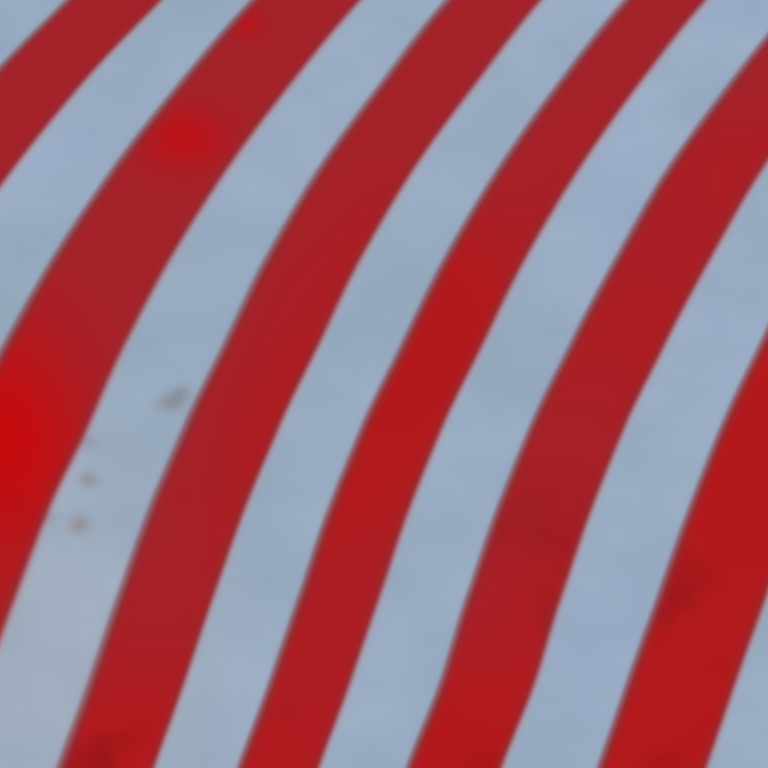
A three.js fragment shader for this pattern:

```glsl
// Weathered red and pale blue cloth stripes that sweep up and lean to the right.
// One bending curve straightens the stripes; a loop then measures the distance to
// each uneven band, and value noise adds fading, smudges and stains.

varying vec2 vUv;

const float PERIOD = 0.238;
const float QUARTER = 1.5708;
const float SOFTNESS = 0.0064;

float hash(vec2 p) {
  return fract(sin(dot(p, vec2(127.1, 311.7))) * 43758.5453);
}

float noise(vec2 p) {
  vec2 i = floor(p);
  vec2 f = fract(p);
  f = f * f * (3.0 - 2.0 * f);
  float low = mix(hash(i), hash(i + vec2(1.0, 0.0)), f.x);
  float high = mix(hash(i + vec2(0.0, 1.0)), hash(i + vec2(1.0, 1.0)), f.x);
  return mix(low, high, f.y);
}

float fbm(vec2 p) {
  float sum = 0.0;
  float gain = 0.57;
  for (int k = 0; k < 3; k++) {
    sum += gain * noise(p);
    p = p * 2.03 + 7.3;
    gain *= 0.5;
  }
  return sum;
}

// Soft round spot, 1 at its centre
float blot(vec2 p, vec2 centre, vec2 radius) {
  vec2 q = (p - centre) / radius;
  return exp(-dot(q, q));
}

// Soft line along a signed distance
float ridge(float d, float centre, float width) {
  float q = (d - centre) / width;
  return exp(-q * q);
}

// Horizontal position of the reference edge at height y
float bend(float y) {
  return 0.0846 + 0.236 * y + 0.268 * y * y + 0.221 * y * (y - 0.5) * (y - 1.0);
}

float bendSlope(float y) {
  return 0.236 + 0.536 * y + 0.221 * (3.0 * y * y - 3.0 * y + 0.5);
}

// x: signed distance, positive inside red; y: -1 near a left edge, +1 near a right edge
vec2 stripes(vec2 p) {
  float u = p.x - bend(p.y);
  u /= u < 0.0 ? 1.25 - 0.25 * p.y : 1.0;
  vec2 nearest = vec2(-1.0, 0.0);
  for (int k = -3; k <= 4; k++) {
    float i = float(k);
    float left = PERIOD * i - 0.0143 + 0.013 * cos(QUARTER * i - 0.4);
    float width = 0.122 - 0.018 * sin(QUARTER * i);
    float wobble = 0.007 * (noise(vec2(i * 5.0, p.y * 9.0)) - 0.5);
    float fromLeft = u - left - wobble;
    float fromRight = width - fromLeft;
    float d = min(fromLeft, fromRight);
    if (d > nearest.x) nearest = vec2(d, fromLeft < fromRight ? -1.0 : 1.0);
  }
  float slope = bendSlope(p.y);
  nearest.x *= inversesqrt(1.0 + slope * slope);
  return nearest;
}

vec3 redCloth(vec2 p) {
  float fade = 0.4 * noise(p * 5.0 + 3.0) + 0.5 * (1.0 - p.y);
  fade += 0.35 * blot(p, vec2(0.54, 0.54), vec2(0.09, 0.16));
  fade += 0.25 * blot(p, vec2(0.98, 0.42), vec2(0.12, 0.2));
  vec3 c = mix(vec3(0.645, 0.13, 0.16), vec3(0.70, 0.095, 0.105), smoothstep(0.3, 0.75, fade));
  float glow = blot(p, vec2(0.0, 0.43), vec2(0.10, 0.13));
  glow += 0.7 * blot(p, vec2(0.24, 0.82), vec2(0.05, 0.035));
  glow += 0.6 * blot(p, vec2(0.32, 0.97), vec2(0.02, 0.015));
  c = mix(c, vec3(0.80, 0.03, 0.04), 0.85 * glow);
  float smudge = smoothstep(0.5, 0.85, fbm(p * 8.0 + 21.0)) * (1.0 - smoothstep(0.15, 0.45, p.y));
  return c * (1.0 - 0.16 * smudge);
}

vec3 paleCloth(vec2 p) {
  vec3 c = mix(vec3(0.58, 0.66, 0.74), vec3(0.61, 0.68, 0.78), noise(p * 5.0 + 11.0));
  c = mix(c, vec3(0.65, 0.69, 0.75), 0.7 * blot(p, vec2(0.05, 0.15), vec2(0.25, 0.3)));
  return c + 0.04 * (fbm(p * vec2(12.0, 16.0)) - 0.5);
}

// Small brown and grey marks, mostly on the lower left
vec3 stain(vec3 c, vec2 p) {
  for (int k = 0; k < 7; k++) {
    vec2 seed = vec2(float(k), 4.0);
    vec2 centre = mix(vec2(0.03, 0.28), vec2(0.28, 0.52), vec2(hash(seed), hash(seed + 9.0)));
    vec2 radius = mix(vec2(0.008), vec2(0.018, 0.013), hash(seed + 17.0));
    vec3 dirt = mix(vec3(0.42, 0.41, 0.43), vec3(0.56, 0.45, 0.40), hash(seed + 23.0));
    vec2 rough = 0.008 * vec2(noise(p * 40.0), noise(p * 40.0 + 5.0));
    c = mix(c, dirt, 0.4 * blot(p + rough, centre, radius));
  }
  return c;
}

void main() {
  vec2 p = vUv;
  vec2 band = stripes(p);
  float red = smoothstep(-SOFTNESS, SOFTNESS, band.x);

  // Red dulls beside its edges; left edges carry a faint seam, right edges a pale rim
  vec3 cloth = mix(redCloth(p), vec3(0.58, 0.17, 0.20), 0.7 * ridge(band.x, 0.004, 0.006));
  vec3 color = mix(stain(paleCloth(p), p), cloth, red);
  float seam = ridge(band.x, 0.0, 0.005) * step(band.y, 0.0);
  float rim = ridge(band.x, -0.004, 0.004) * step(0.0, band.y);
  color = mix(color, vec3(0.48, 0.28, 0.30), 0.35 * seam);
  color = mix(color, vec3(0.68, 0.61, 0.65), 0.4 * rim);

  gl_FragColor = vec4(color, 1.0);
}
```
